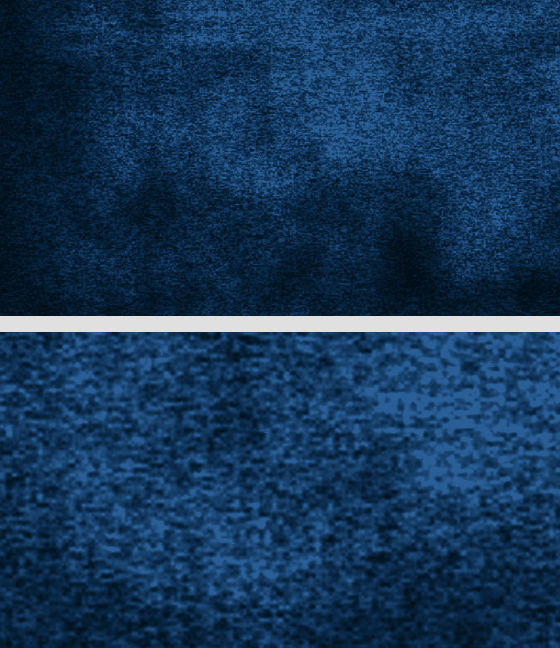
Top: the whole. Bottom: its middle third, enlarged.
Give the GLSL for this texture, as a WebGL 1 fragment shader.

```glsl
precision highp float;
// Worn navy velvet: soft light from the upper right, blotchy wear and fine woven grain.

uniform vec2 u_resolution;

float hash(vec2 p) {
  vec3 h = fract(p.xyx * 0.1031);
  h += dot(h, h.yzx + 33.33);
  return fract((h.x + h.y) * h.z);
}

float noise(vec2 p) {
  vec2 cell = floor(p);
  vec2 f = fract(p);
  f = f * f * (3.0 - 2.0 * f);
  return mix(mix(hash(cell), hash(cell + vec2(1.0, 0.0)), f.x),
             mix(hash(cell + vec2(0.0, 1.0)), hash(cell + 1.0), f.x), f.y);
}

// Layered noise, centred on zero
float clouds(vec2 p) {
  float sum = 0.0;
  float weight = 0.5;
  for (int i = 0; i < 5; i++) {
    sum += weight * (noise(p) - 0.5);
    p = mat2(1.6, 1.2, -1.2, 1.6) * p + 17.3;
    weight *= 0.56;
  }
  return sum;
}

// Soft elliptical patch
float smudge(vec2 p, vec2 center, vec2 size) {
  vec2 d = (p - center) / size;
  return exp(-dot(d, d));
}

// Broad light and shade, in steps of the palette
float shading(vec2 uv, vec2 p) {
  vec2 drift = 0.06 * vec2(clouds(p * 5.0), clouds(p * 5.0 + 40.0));
  vec2 w = uv + drift;
  float light = 3.1 * smoothstep(-0.03, 0.27, w.x) * mix(0.24, 1.0, smoothstep(0.0, 0.62, w.y));
  light += 0.35 * w.x - 0.1;

  // Bright worn areas
  light += 0.7 * smudge(w, vec2(0.24, 0.86), vec2(0.09, 0.10));
  light += 0.7 * smudge(w, vec2(0.73, 0.60), vec2(0.17, 0.16));
  light += 0.6 * smudge(w, vec2(0.96, 0.42), vec2(0.10, 0.14));
  light += 0.5 * smudge(w, vec2(0.53, 0.45), vec2(0.07, 0.05));

  // Dark stains
  light -= 1.1 * smudge(w, vec2(0.55, 0.34), vec2(0.11, 0.06));
  light -= 0.9 * smudge(w, vec2(0.72, 0.16), vec2(0.07, 0.09));
  light -= 0.9 * smudge(w, vec2(0.29, 0.38), vec2(0.10, 0.24));
  light -= 0.6 * smudge(w, vec2(0.49, 0.60), vec2(0.05, 0.09));
  light -= 0.7 * smudge(w, vec2(0.97, 0.12), vec2(0.10, 0.12));

  // Blotches, vertical runs and horizontal creases near the top
  float wear = 4.2 * clouds(p * vec2(4.6, 5.4) + 7.0);
  wear += 1.5 * clouds(p * vec2(17.0, 2.6) + 31.0);
  float crease = smoothstep(0.45, 0.85, noise(p * vec2(4.5, 24.0) + 2.0 * drift.yx + 5.0));
  wear -= 1.2 * crease * smoothstep(0.58, 0.98, uv.y);
  wear -= 0.8 * smoothstep(0.93, 1.02, w.y);
  return light + wear * mix(0.35, 1.0, smoothstep(0.0, 0.25, uv.x));
}

// Short fibres, slightly wider than tall, over faint threads
float weave(vec2 p) {
  float speck = noise(p * 288.0 + 0.5);
  float fibre = noise(p * vec2(150.0, 215.0) + 11.0);
  float thread = noise(p * vec2(45.0, 190.0) + 71.0);
  return 1.7 * (speck - 0.5) + 3.6 * (fibre - 0.5) + 1.8 * (thread - 0.5);
}

vec3 velvet(float tone) {
  vec3 c = mix(vec3(0.0, 0.05, 0.09), vec3(0.01, 0.08, 0.14), clamp(tone + 1.0, 0.0, 1.0));
  c = mix(c, vec3(0.02, 0.12, 0.21), clamp(tone, 0.0, 1.0));
  c = mix(c, vec3(0.04, 0.16, 0.29), clamp(tone - 1.0, 0.0, 1.0));
  c = mix(c, vec3(0.07, 0.22, 0.37), clamp(tone - 2.0, 0.0, 1.0));
  c = mix(c, vec3(0.10, 0.27, 0.45), clamp(tone - 3.0, 0.0, 1.0));
  return mix(c, vec3(0.16, 0.37, 0.59), clamp((tone - 4.0) * 0.8, 0.0, 1.0));
}

void main() {
  vec2 uv = gl_FragCoord.xy / u_resolution;
  vec2 p = gl_FragCoord.xy / u_resolution.y;

  float tone = shading(uv, p);
  tone += weave(p) * mix(0.55, 1.15, smoothstep(0.0, 3.0, tone));

  // Sparse pale lint
  tone += 1.3 * smoothstep(0.95, 1.0, noise(p * 230.0 + 90.0));

  gl_FragColor = vec4(velvet(tone), 1.0);
}
```
